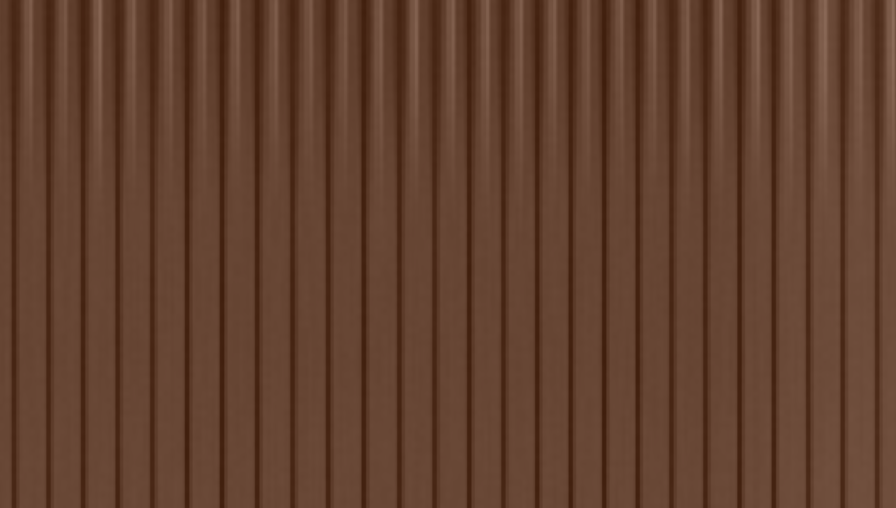
A Shadertoy shader for this texture:

```glsl
float hash(vec2 p) {
    return fract(sin(dot(p, vec2(127.1, 311.7))) * 4375.85);
}

float noise(vec2 p) {
    vec2 cell = floor(p), f = fract(p);
    f = f * f * (3.0 - 2.0 * f);
    float low = mix(hash(cell), hash(cell + vec2(1, 0)), f.x);
    float high = mix(hash(cell + vec2(0, 1)), hash(cell + vec2(1, 1)), f.x);
    return mix(low, high, f.y);
}

// Soft-edged band between two positions
float band(float x, float start, float end, float blur) {
    return smoothstep(start - blur, start + blur, x) * (1.0 - smoothstep(end - blur, end + blur, x));
}

void mainImage(out vec4 fragColor, in vec2 fragCoord) {
    vec2 uv = fragCoord / iResolution.xy;
    float pixel = 25.95 / iResolution.x;

    // Rib coordinate: grooves at whole numbers, spacing slightly uneven
    float bend = (uv.x - 0.517) / 0.19;
    float rib = uv.x * 25.95 - 0.405 - 0.186 * exp(-bend * bend);
    float id = floor(rib);
    float t = rib - id;
    float grooveId = floor(rib + 0.5);
    float offset = rib - grooveId;
    float blur = max(0.03, 0.7 * pixel);

    // Light falls on the upper part and broadens near the right end
    float upper = smoothstep(0.52, 1.0, uv.y + 0.06 * (hash(vec2(id, 4.0)) - 0.5));
    float sheen = band(uv.x, 0.905, 0.915, 0.045) * smoothstep(0.5, 0.95, uv.y);
    float rightGlow = smoothstep(0.78, 0.95, uv.x);

    // Flat face, darker toward the top
    float shade = mix(0.012, -0.018, upper) + 0.025 * rightGlow;
    shade += 0.008 * smoothstep(0.35, 0.0, uv.y);

    // Sloping sides, with shadows that widen upward
    float sideDepth = 1.0 - 0.6 * sheen;
    float rightSide = 1.0 - smoothstep(0.16 - blur, 0.16 + blur + 0.06 * upper, t);
    float leftSide = smoothstep(0.87 - 0.1 * upper - blur, 0.89 + blur, t);
    shade -= (0.045 + 0.03 * upper) * rightSide * sideDepth;
    shade -= (0.022 + 0.035 * upper) * leftSide * sideDepth;

    // Highlight on each crest, with a thin bright streak
    float center = 0.43 + 0.1 * (hash(vec2(id, 1.0)) - 0.5);
    float strength = 0.75 + 0.5 * hash(vec2(id, 2.0));
    float crest = band(t, center - 0.13, center + 0.14, 0.05);
    float streak = band(t, center + 0.02, center + 0.1, max(0.025, 0.5 * pixel));
    shade += upper * strength * (0.075 * crest + 0.045 * streak);
    shade += 0.075 * sheen * band(t, 0.12, 0.86, 0.08);

    // Narrow dark groove
    float depth = 0.105 + 0.03 * hash(vec2(grooveId, 3.0));
    float groove = band(offset, -0.065, 0.065, blur);
    shade = mix(shade, -depth + 0.05 * sheen + 0.02 * rightGlow, groove);

    // Brushed grain and faint mottling
    shade += 0.012 * (noise(vec2(uv.x * 260.0, uv.y * 7.0)) - 0.5);
    shade += 0.010 * (noise(uv * vec2(140.0, 80.0)) - 0.5);

    fragColor = vec4(vec3(0.39, 0.26, 0.19) + shade, 1.0);
}
```
